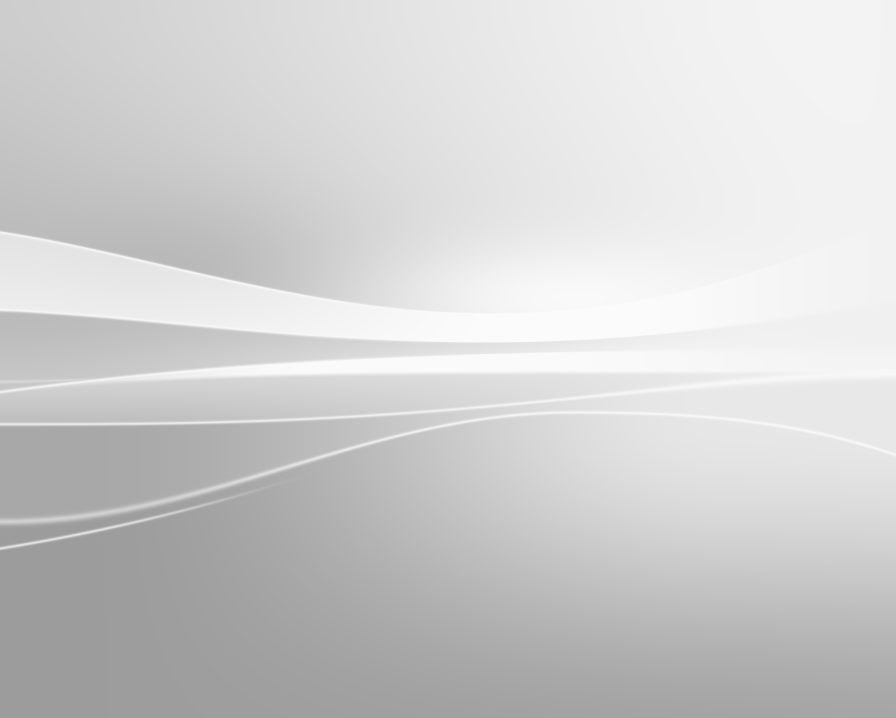
A WebGL 2 fragment shader for this background:

```glsl
#version 300 es
precision highp float;
// Soft grey backdrop crossed by a pale ribbon, a light beam and fine curved strands.

uniform vec2 u_resolution;
out vec4 fragColor;

// Tones, from the dark floor to the bright highlights
const float FLOOR_TONE = 0.61;
const float SHADE_TONE = 0.66;
const float SKY_DARK = 0.70;
const float SKY_LIGHT = 0.95;
const float GAP_DARK = 0.73;
const float GAP_LIGHT = 0.94;
const float HIGHLIGHT = 0.985;

// Glow and shadow beside the ribbon
const vec2 GLOW_CENTER = vec2(0.58, 0.585);
const vec2 GLOW_SIZE = vec2(0.20, 0.075);
const vec2 SHADOW_CENTER = vec2(0.24, 0.62);
const vec2 SHADOW_SIZE = vec2(0.17, 0.11);

// Half width of a fine strand
const float STRAND = 0.0022;

// Shallow valley whose steepness varies along its length
float valley(float x, float center, float base, vec3 bend) {
    float d = x - center;
    return base + d * d * (bend.x + bend.y * d + bend.z * d * d);
}

// Rise from the left that levels off
float easeRise(float x, float start, float height, float power) {
    return start + height * (1.0 - pow(max(1.0 - x, 0.0), power));
}

// Long wave: cosine climb to a crest, then a steepening fall
float crestCurve(float x) {
    float d = x - 0.64;
    float climb = 0.0763 * (cos(3.14159 * d / 0.64) - 1.0);
    float fall = -d * d * (0.17 + 0.8 * d);
    return 0.4255 + (d < 0.0 ? climb : fall);
}

float softSpot(vec2 p, vec2 center, vec2 size) {
    vec2 q = (p - center) / size;
    return exp(-dot(q, q));
}

float above(float y, float edge, float soft) {
    return smoothstep(-soft, soft, y - edge);
}

float strand(float y, float curve, float width) {
    float q = (y - curve) / width;
    return exp(-q * q);
}

void main() {
    vec2 p = gl_FragCoord.xy / u_resolution;
    float x = p.x, y = p.y;
    float aa = 0.8 / u_resolution.y;
    float fine = max(STRAND, aa);

    // Curves, from top to bottom
    float ribbonTop = valley(x, 0.55, 0.5635, vec3(0.65, 0.25, -0.45));
    float ribbonBase = valley(x, 0.54, 0.523, vec3(0.29, 0.10, -0.28));
    float beamTop = easeRise(x, 0.454, 0.059, 2.9);
    float beamBase = easeRise(x, 0.454, 0.027, 5.0);
    float sweep = 0.409 + 0.07 * smoothstep(0.0, 1.0, pow(x, 1.5));
    float crest = crestCurve(x);
    float tail = 0.236 + x * (0.2 + 0.29 * x);

    // Background of each zone
    float sky = mix(SKY_DARK, SKY_LIGHT, smoothstep(-0.3, 1.0, x));
    sky += 0.07 * smoothstep(0.6, 1.0, y) * (1.0 - x);
    sky -= 0.065 * softSpot(p, SHADOW_CENTER, SHADOW_SIZE);
    sky += 0.08 * softSpot(p, GLOW_CENTER, GLOW_SIZE);
    float gap = mix(GAP_DARK, GAP_LIGHT, smoothstep(0.0, 0.85, x));
    gap += 0.05 * (1.0 - x) * smoothstep(ribbonBase, beamTop, y);
    float upperBand = mix(0.74, 0.82, clamp((y - sweep) / 0.055, 0.0, 1.0));
    upperBand = mix(upperBand, 0.92, smoothstep(0.1, 0.9, x));
    float lowerBand = mix(SHADE_TONE, 0.91, smoothstep(0.1, 0.8, x));
    float ground = FLOOR_TONE + 0.03 * x;
    ground += 0.27 * smoothstep(0.1, 0.8, x) * smoothstep(-0.05, 0.42, y);

    // Stack the zones upward
    float tone = mix(ground, lowerBand, above(y, crest, aa));
    tone = mix(tone, upperBand, above(y, sweep, aa));
    float beam = mix(0.86, 0.98, smoothstep(0.0, 0.35, x));
    beam -= 0.025 * smoothstep(0.6, 1.0, x);
    tone = mix(tone, beam, above(y, beamBase, aa + 0.003));
    float beamSoft = aa + 0.012 * smoothstep(0.6, 1.0, x);
    tone = mix(tone, gap, above(y, beamTop, beamSoft));

    // Ribbon, brightest past its middle
    float across = clamp((y - ribbonBase) / max(ribbonTop - ribbonBase, 0.01), 0.0, 1.0);
    float ribbon = mix(0.93, 0.89, across);
    ribbon = mix(ribbon, HIGHLIGHT, smoothstep(0.1, 0.58, x));
    ribbon -= 0.035 * smoothstep(0.68, 1.0, x);
    tone = mix(tone, ribbon, above(y, ribbonBase, aa + 0.006 * smoothstep(0.7, 1.0, x)));
    tone = mix(tone, sky, above(y, ribbonTop, aa));

    // Bright rims and strands
    float leftFade = 1.0 - smoothstep(0.25, 0.6, x);
    float light = 0.7 * leftFade * strand(y, ribbonTop - 0.001, fine);
    light = max(light, 0.7 * leftFade * strand(y, ribbonBase, fine));
    light = max(light, 0.75 * leftFade * strand(y, beamTop, fine));
    light = max(light, 0.3 * (1.0 - smoothstep(0.1, 0.3, x)) * strand(y, 0.468 + 0.03 * x, fine));
    light = max(light, 0.75 * strand(y, sweep, fine + 0.005 * smoothstep(0.6, 1.0, x)));
    float crestWidth = fine + 0.0025 * (1.0 - smoothstep(0.1, 0.5, x));
    light = max(light, mix(0.5, 0.8, smoothstep(0.15, 0.5, x)) * strand(y, crest, crestWidth));
    light = max(light, 0.75 * (1.0 - smoothstep(0.1, 0.36, x)) * strand(y, tail, fine));
    tone = mix(tone, HIGHLIGHT, light);

    fragColor = vec4(vec3(clamp(tone, 0.0, 1.0)), 1.0);
}
```
